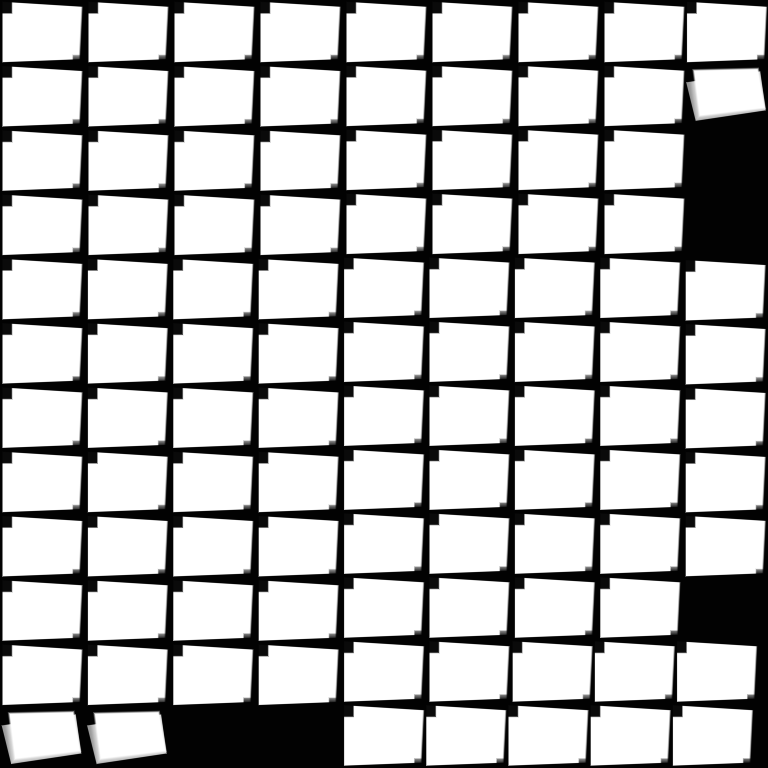
Give the GLSL for this pattern, as a WebGL 2 fragment shader.

```glsl
#version 300 es
precision highp float;
// A contact sheet of white cards on black, 9 across and 12 down. Each card is a
// skewed quad with a notched corner and a smudged one; a few slots are empty or
// hold a tilted card with a grey shadow. Nearby slots are looped over and merged.

uniform vec2 u_resolution;
out vec4 fragColor;

#define SHEET 768.0                // sheet units along each side of the canvas
#define COLUMNS 9
#define ROWS 12
#define PITCH vec2(85.4, 63.95)    // spacing of the slots
#define MARGIN vec2(2.5, 2.4)      // corner of the first card
#define NOTCH vec2(9.5, 11.0)      // size of the cut corner
#define SMUDGE vec2(70.3, 52.6)    // start of the smudged corner
#define SOFTNESS 0.7               // blur of the card edges
#define INK 0.008                  // background level

float hash(vec2 p) {
    return fract(sin(dot(p, vec2(127.1, 311.7))) * 4375.85);
}

// Signed distance to the line a-b, positive on its left (y points down)
float side(vec2 p, vec2 a, vec2 b) {
    vec2 d = normalize(b - a);
    return dot(p - a, vec2(d.y, -d.x));
}

float quad(vec2 p, vec2 a, vec2 b, vec2 c, vec2 d) {
    return max(max(side(p, a, b), side(p, b, c)), max(side(p, c, d), side(p, d, a)));
}

float coverage(float dist, float blur) {
    return 1.0 - smoothstep(-blur, blur, dist);
}

bool isEmpty(ivec2 slot) {
    bool outside = slot.x < 0 || slot.y < 0 || slot.x >= COLUMNS || slot.y >= ROWS;
    bool lastColumnGap = slot.x == 8 && (slot.y == 2 || slot.y == 3 || slot.y == 9);
    bool lastRowGap = slot.y == 11 && (slot.x == 2 || slot.x == 3);
    return outside || lastColumnGap || lastRowGap;
}

bool isTilted(ivec2 slot) {
    return (slot.x == 8 && slot.y == 1) || (slot.x < 2 && slot.y == 11);
}

// Top left corner of a card, with the uneven spacing of the sheet
vec2 cardOrigin(ivec2 slot) {
    vec2 s = vec2(slot);
    vec2 pitch = PITCH;
    if (slot.y < 4) pitch.x += 0.6;
    if (slot.x < 4) pitch.y += 0.33;
    vec2 origin = MARGIN + s * pitch;
    if (slot.y == 10) origin.x -= 3.2 * max(s.x - 5.3, 0.0);
    if (slot.y == 11) origin.x -= 3.2 * max(s.x - 4.0, 0.0);
    if (slot.x == 8 && slot.y >= 4 && slot.y <= 8) origin.y += 2.5;
    origin.x = min(origin.x, 687.0);
    return origin;
}

float uprightCard(vec2 p, float blur, float wear) {
    vec2 topRight = vec2(80.2, 4.4), bottomRight = vec2(77.6, 56.8);
    float body = quad(p, vec2(0.0, -0.6), topRight, bottomRight, vec2(0.0, 59.8));
    float light = coverage(body, blur);

    // Grey fringe along the right edge
    float rightEdge = side(p, topRight, bottomRight);
    light *= 1.0 - 0.75 * smoothstep(-2.0, 0.5, rightEdge);

    // Cut corner and smudged corner
    float notch = max(p.x - NOTCH.x, p.y - NOTCH.y);
    light *= 1.0 - 0.97 * coverage(notch, blur + 0.3);
    vec2 q = p - SMUDGE;
    float smudge = coverage(-min(q.x, q.y), blur + 0.3);
    float tone = mix(0.6, 0.15, clamp(q.y / 5.0, 0.0, 1.0)) - 0.12 * wear;
    return light * mix(1.0, tone, smudge);
}

float tiltedCard(vec2 p, float blur, float wear) {
    float shadow = quad(p, vec2(1.0, 17.0), vec2(75.0, 6.0), vec2(80.5, 45.0), vec2(10.5, 55.5));
    float sheet = quad(p, vec2(8.0, 4.5), vec2(73.0, 3.0), vec2(80.0, 43.0), vec2(14.0, 51.0));
    float grey = mix(0.86, 0.62, smoothstep(0.0, 7.0, sheet)) - 0.06 * wear;
    return mix(grey * coverage(shadow, blur), 1.0, coverage(sheet, blur + 0.8));
}

void main() {
    vec2 uv = gl_FragCoord.xy / u_resolution;
    vec2 p = vec2(uv.x, 1.0 - uv.y) * SHEET;
    float blur = max(SOFTNESS, 0.6 * SHEET / min(u_resolution.x, u_resolution.y));
    ivec2 home = ivec2(floor(p / PITCH));

    // Keep the brightest of the neighbouring cards
    float light = 0.0;
    for (int j = -1; j <= 1; j++) {
        for (int i = -1; i <= 1; i++) {
            ivec2 slot = home + ivec2(i, j);
            if (isEmpty(slot)) continue;
            vec2 local = p - cardOrigin(slot);
            float wear = hash(vec2(slot));
            float card = isTilted(slot)
                ? tiltedCard(local + vec2(1.8, 1.0), blur, wear)
                : uprightCard(local, blur, wear);
            light = max(light, card);
        }
    }
    fragColor = vec4(vec3(mix(INK, 1.0, light)), 1.0);
}
```
